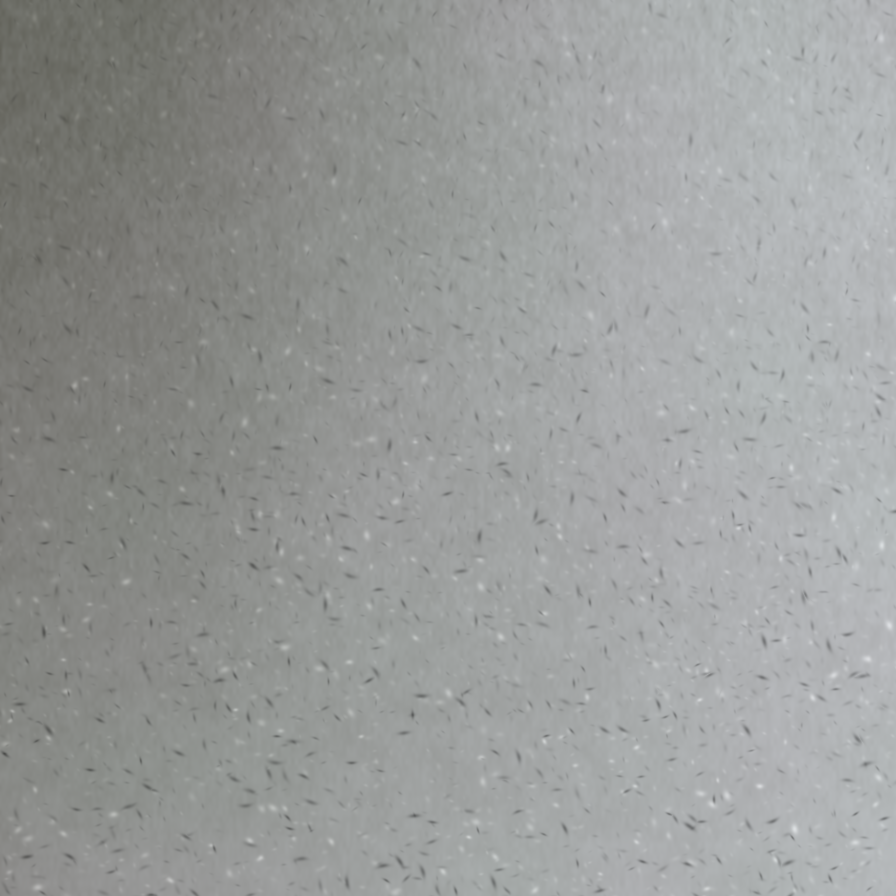
Reproduce this texture procedurally as a Shadertoy shader.

```glsl
float hash(vec2 p) {
    return fract(sin(dot(p, vec2(127.1, 311.7))) * 43758.5453);
}

float noise(vec2 p) {
    vec2 i = floor(p), f = fract(p);
    f = f * f * (3.0 - 2.0 * f);
    return mix(mix(hash(i), hash(i + vec2(1, 0)), f.x),
               mix(hash(i + vec2(0, 1)), hash(i + 1.0), f.x), f.y);
}

// Soft elongated chips, one per occupied cell, gathered in loose clusters
float flecks(vec2 uv, float cells, float share, vec2 halfSize, float seed) {
    vec2 p = uv * cells, home = floor(p);
    float cover = 0.0;
    for (int y = -1; y <= 1; y++)
    for (int x = -1; x <= 1; x++) {
        vec2 cell = home + vec2(x, y), id = cell + seed;
        float cluster = noise(cell / cells * 13.0 + seed);
        if (hash(id) > share * (0.35 + 1.3 * cluster)) continue;
        vec2 center = cell + vec2(hash(id + 17.3), hash(id + 41.9));
        vec2 d = (p - center) / cells;

        // Flat near the bottom, steeper towards the top
        float angle = mix(-0.3, -1.3, uv.y) + 2.2 * (hash(id + 73.1) - 0.5);
        float c = cos(angle), s = sin(angle);
        d = vec2(c * d.x + s * d.y, c * d.y - s * d.x);
        d.y += 40.0 * (hash(id + 5.7) - 0.5) * d.x * d.x;
        d /= halfSize * (0.65 + 0.7 * hash(id + 29.6));
        float strength = 0.25 + 0.75 * hash(id + 88.2);
        cover = max(cover, strength * exp(-dot(d, d) * 1.4));
    }
    return cover;
}

void mainImage(out vec4 fragColor, in vec2 fragCoord) {
    vec2 uv = fragCoord / iResolution.xy;

    // Broad light falling off towards the upper left
    float topLight = mix(0.395, 0.71, smoothstep(-0.1, 0.95, uv.x));
    float bottomLight = mix(0.555, 0.71, pow(uv.x, 0.8));
    float light = mix(bottomLight, topLight, uv.y);
    light += 0.025 * (noise(uv * 5.0 + 3.0) - 0.5);

    // Faint mottling and upright grain, strongest at the top
    light += 0.020 * (noise(uv * 38.0) - 0.5);
    float grain = noise(uv * vec2(190, 75)) + noise(uv * vec2(260, 140) + 9.0) - 1.0;
    light += mix(0.016, 0.034, uv.y) * grain;

    // Cool highlights, warm shadows and slight drifting tints
    vec3 color = vec3(light) + vec3(-0.003, 0.005, 0.001);
    color += (light - 0.61) * vec3(-0.05, 0.0, 0.11);
    color += vec3(0.012, -0.004, 0.008) * (noise(uv * 7.0 + 21.0) - 0.5);

    // Pale and dark chips, crisper towards the bottom
    float crisp = mix(1.0, 0.5, smoothstep(0.1, 0.95, uv.y));
    float pale = flecks(uv, 44.0, 0.24, vec2(0.0048, 0.0031), 11.0);
    float paleDust = flecks(uv, 70.0, 0.30, vec2(0.0040, 0.0024), 57.0);
    float dark = flecks(uv, 48.0, 0.38, vec2(0.0062, 0.0022), 131.0);
    float darkDust = flecks(uv, 75.0, 0.32, vec2(0.0042, 0.0020), 203.0);
    color += crisp * (0.17 * pale + 0.06 * paleDust);
    color *= 1.0 - crisp * (0.36 * dark + 0.13 * darkDust);

    fragColor = vec4(clamp(color, 0.0, 1.0), 1.0);
}
```
